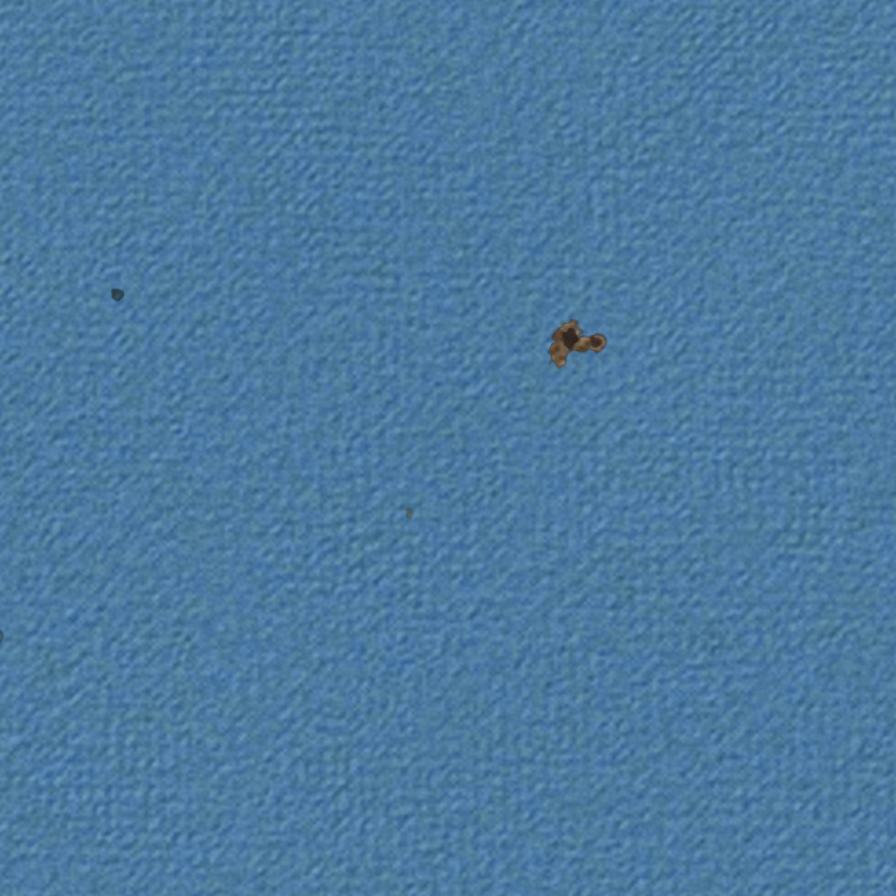
Give the GLSL for this texture, as a Shadertoy shader.

```glsl
const float TAU = 6.2831853;

float hash(vec2 p) {
    return fract(sin(dot(p, vec2(127.1, 311.7))) * 43758.5453);
}

// Smooth value noise from -1 to 1
float noise(vec2 p) {
    vec2 cell = floor(p);
    vec2 f = fract(p);
    f = f * f * (3.0 - 2.0 * f);
    float low = mix(hash(cell), hash(cell + vec2(1, 0)), f.x);
    float high = mix(hash(cell + vec2(0, 1)), hash(cell + vec2(1, 1)), f.x);
    return 2.0 * mix(low, high, f.y) - 1.0;
}

vec2 rotate(vec2 p, float angle) {
    float c = cos(angle), s = sin(angle);
    return vec2(c * p.x + s * p.y, c * p.y - s * p.x);
}

// Crossed threads whose knots lean along the rising diagonal
float weave(vec2 uv, float threads) {
    vec2 drift = vec2(noise(uv * 9.0), noise(uv * 8.0 + 31.0)) * 0.006;
    drift += vec2(noise(uv * 34.0 + 5.0), noise(uv * 31.0 + 57.0)) * 0.003;
    vec2 phase = (uv + drift) * threads * TAU;
    float rows = 0.6 + 0.35 * noise(uv * vec2(5.0, 13.0) + 11.0);
    float columns = 0.45 + 0.3 * noise(uv * 7.0 + 23.0);
    float twill = 0.55 + 0.4 * noise(uv * 6.0 + 47.0);
    return rows * cos(phase.y) + columns * cos(phase.x)
         + twill * cos(phase.x - phase.y);
}

// Short raised fibres along one direction, lit from one side
float fibres(vec2 uv, float angle, vec2 density) {
    vec2 p = rotate(uv, angle) * density + 70.0;
    return noise(p) - noise(p - vec2(0.0, 1.0));
}

float clothLight(vec2 uv) {
    float wear = 0.85 + 0.45 * noise(uv * 10.0 + 83.0);
    float light = 0.024 * wear * weave(uv, 63.0);
    light += 0.034 * fibres(uv, 0.78, vec2(75.0, 175.0));
    light += 0.019 * fibres(uv, 0.05, vec2(85.0, 185.0));
    light += 0.013 * fibres(uv, 1.57, vec2(90.0, 190.0));
    light += 0.036 * noise(uv * 245.0 + 9.0);
    light += 0.005 * noise(uv * 4.0 + 17.0);
    return light;
}

// Soft-edged ellipse with a ragged outline
float blot(vec2 p, vec2 radius, float ragged) {
    float edge = length(p / radius) + ragged * noise(p * 170.0 + 41.0);
    return 1.0 - smoothstep(0.7, 1.2, edge);
}

// Two-lobed fleck: coverage in x, dark hollows in y
vec2 fleck(vec2 p) {
    float body = blot(p - vec2(-0.006, 0.007), vec2(0.016, 0.019), 0.25);
    float foot = blot(p - vec2(-0.015, -0.010), vec2(0.011, 0.018), 0.25);
    float bridge = blot(p - vec2(0.010, -0.001), vec2(0.016, 0.009), 0.2);
    float knob = blot(p - vec2(0.027, 0.0), vec2(0.012, 0.010), 0.2);
    float hollow = blot(p - vec2(-0.003, 0.004), vec2(0.008, 0.010), 0.5);
    hollow = max(hollow, 0.7 * blot(p - vec2(0.026, 0.001), vec2(0.006), 0.3));
    return vec2(max(max(body, foot), max(bridge, knob)), hollow);
}

void mainImage(out vec4 fragColor, in vec2 fragCoord) {
    vec2 uv = fragCoord / iResolution.y;

    vec3 blueCloth = vec3(0.299, 0.479, 0.624);
    vec3 threadTint = vec3(1.0, 1.0, 0.85);
    vec3 hueShift = vec3(-0.004, -0.002, 0.036);
    vec3 rustBrown = vec3(0.41, 0.33, 0.25);
    vec3 darkBrown = vec3(0.17, 0.13, 0.12);
    vec3 speckGrey = vec3(0.15, 0.23, 0.27);
    vec3 speckOlive = vec3(0.29, 0.34, 0.32);

    // Woven ground with finely mottled dye
    float light = clothLight(uv);
    vec3 color = blueCloth + threadTint * light;
    color += hueShift * (0.85 * noise(uv * 85.0 + 61.0) + 0.2 * noise(uv * 20.0));

    // Small specks
    float greySpeck = blot(uv - vec2(0.131, 0.671), vec2(0.007, 0.007), 0.25);
    float oliveSpeck = blot(uv - vec2(0.457, 0.427), vec2(0.004, 0.007), 0.25);
    float edgeSpeck = blot(uv - vec2(0.0, 0.290), vec2(0.004, 0.007), 0.2);
    color = mix(color, speckGrey + light, 0.85 * max(greySpeck, 0.7 * edgeSpeck));
    color = mix(color, speckOlive + light, 0.75 * oliveSpeck);

    // Brown fleck with a dark rim and hollows
    vec2 spot = fleck(uv - vec2(0.639, 0.617));
    float rim = spot.x * (1.0 - spot.x) * 2.0;
    vec3 brown = rustBrown + 0.13 * noise(uv * 180.0 + 29.0) + light;
    brown = mix(brown, darkBrown, clamp(0.85 * spot.y + rim, 0.0, 1.0));
    color = mix(color, brown, spot.x);

    fragColor = vec4(clamp(color, 0.0, 1.0), 1.0);
}
```
